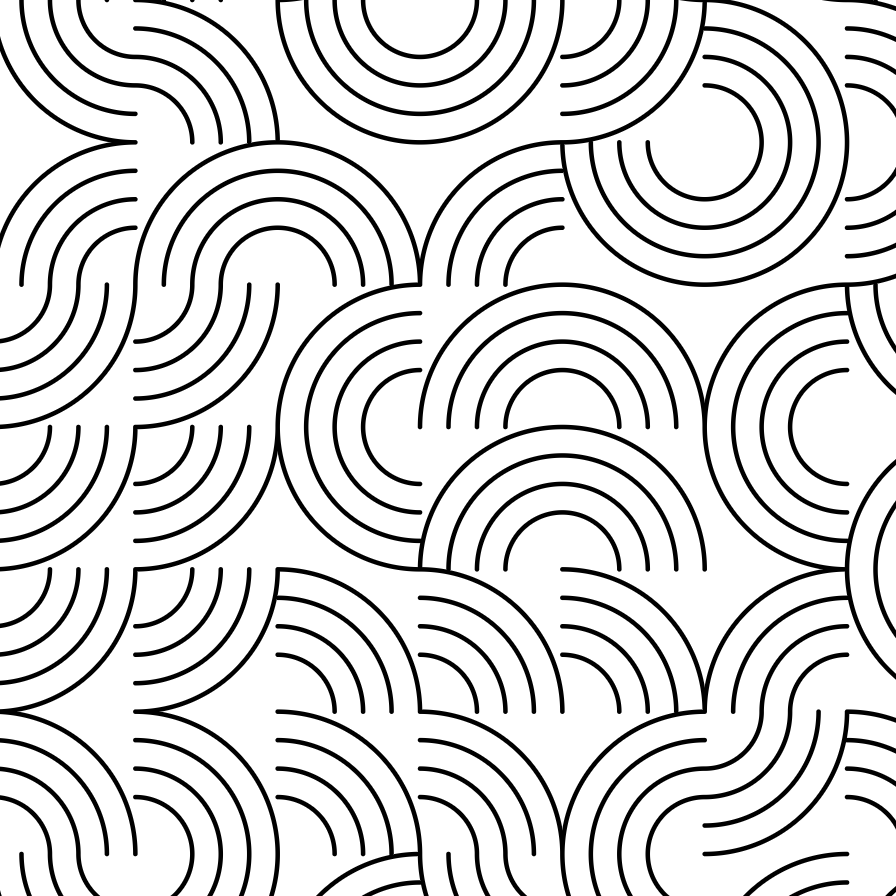
This pattern is drawn by a Shadertoy shader. Its source:

```glsl
// Truchet tiling of thin concentric quarter rings on white.
// Every square tile picks one of its corners by hash and draws four arcs around it;
// the arcs have round caps that may reach slightly into the neighbouring tiles.

#define TILES 6.295               // tiles along the canvas height
#define SHIFT vec2(0.049, 0.0)    // grid offset, in tiles, from the upper left
#define RINGS 4.0                 // arcs per tile
#define INNER 0.4                 // radius of the smallest arc, in tiles
#define SPACING 0.2               // distance between arcs, in tiles
#define LINE_WIDTH 0.0318         // stroke width, in tiles
#define SEED 23u
#define PAPER vec3(1.0)
#define INK vec3(0.0)

// Integer hash of a tile index
uint hashTile(vec2 tile) {
    uvec2 k = uvec2(ivec2(tile) + 512);
    uint h = k.x * 374761393u + k.y * 668265263u + SEED * 97531u;
    h = (h ^ (h >> 13)) * 1274126177u;
    h = (h ^ (h >> 15)) * 2246822519u;
    return h ^ (h >> 16);
}

// Distance to the nearest quarter arc around the origin, in the first quadrant
float arcsDistance(vec2 q) {
    if (q.y > q.x) q = q.yx;                    // mirror at the diagonal
    float along = q.y < 0.0 ? q.x : length(q);  // beyond the end: measure to the cap
    float ring = clamp(round((along - INNER) / SPACING), 0.0, RINGS - 1.0);
    return length(vec2(along - INNER - SPACING * ring, min(q.y, 0.0)));
}

// Distance to the arcs of one tile, with p relative to its lower left corner
float tileDistance(vec2 tile, vec2 p) {
    uint h = hashTile(tile);
    vec2 corner = vec2(float(h & 1u), float((h >> 1) & 1u));
    return arcsDistance((p - corner) * (1.0 - 2.0 * corner));
}

void mainImage(out vec4 fragColor, in vec2 fragCoord) {
    // Tile coordinates, anchored at the upper left of the canvas
    float pixel = TILES / iResolution.y;
    vec2 p = (fragCoord - vec2(0.0, iResolution.y)) * pixel + SHIFT;
    vec2 tile = floor(p);

    // Include the neighbours, so strokes and caps cross the tile borders
    float d = 1.0;
    for (int y = -1; y <= 1; y++) {
        for (int x = -1; x <= 1; x++) {
            vec2 t = tile + vec2(x, y);
            d = min(d, tileDistance(t, p - t));
        }
    }

    // Stroke with an edge one pixel wide
    float stroke = clamp(0.5 + (0.5 * LINE_WIDTH - d) / pixel, 0.0, 1.0);
    fragColor = vec4(mix(PAPER, INK, stroke), 1.0);
}
```
